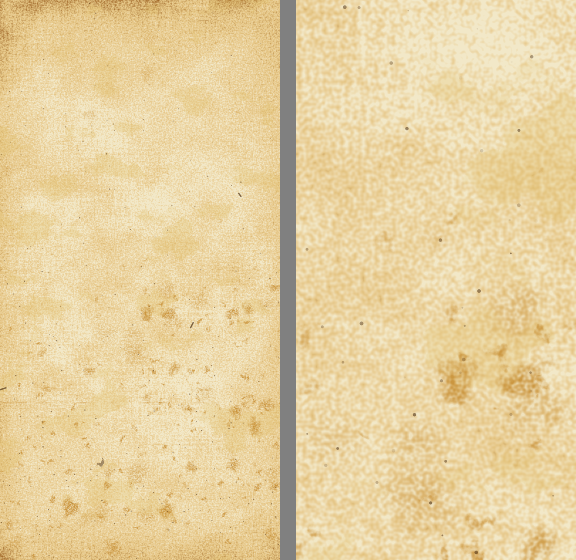
Left: the whole. Right: its middle third, enlarged.
This texture is drawn by a WebGL 1 fragment shader. Its source:

```glsl
precision highp float;
uniform vec2 u_resolution;

const vec3 UMBER = vec3(0.70, 0.50, 0.25);
const vec3 TAN = vec3(0.81, 0.66, 0.41);
const vec3 STRAW = vec3(0.895, 0.77, 0.515);
const vec3 CREAM = vec3(0.92, 0.82, 0.61);
const vec3 PALE = vec3(0.94, 0.88, 0.725);
const vec3 OCHRE = vec3(0.77, 0.54, 0.18);
const vec3 YELLOW = vec3(0.88, 0.75, 0.42);
const vec3 INK = vec3(0.27, 0.16, 0.06);

float hash(vec2 p) {
  vec3 q = fract(p.xyx * 0.1031);
  q += dot(q, q.yzx + 33.33);
  return fract((q.x + q.y) * q.z);
}

vec2 hash2(vec2 p) {
  return vec2(hash(p + 11.7), hash(p + 57.3));
}

float corner(vec2 cell, vec2 offset) {
  float angle = 6.2832 * hash(cell);
  return dot(vec2(cos(angle), sin(angle)), offset);
}

float noise(vec2 p) {
  vec2 i = floor(p), f = fract(p), e = vec2(1.0, 0.0);
  vec2 u = f * f * f * (f * (f * 6.0 - 15.0) + 10.0);
  float low = mix(corner(i, f), corner(i + e, f - e), u.x);
  float high = mix(corner(i + e.yx, f - e.yx), corner(i + 1.0, f - 1.0), u.x);
  return 1.5 * mix(low, high, u.y);
}

float fbm(vec2 p) {
  float sum = 0.0, gain = 0.5;
  for (int i = 0; i < 5; i++) {
    sum += gain * noise(p);
    p = mat2(1.6, 1.2, -1.2, 1.6) * p + 7.3;
    gain *= 0.5;
  }
  return sum;
}

// Scattered discs; chance sets how many cells are filled
float spots(vec2 p, float cells, float chance, float radius, float softness, float seed) {
  vec2 q = p * cells, home = floor(q);
  float mask = 0.0;
  for (int y = -1; y <= 1; y++) {
    for (int x = -1; x <= 1; x++) {
      vec2 id = home + vec2(x, y), key = id + seed;
      vec2 centre = id + 0.2 + 0.6 * hash2(key);
      float r = radius * mix(0.35, 1.0, hash(key + 3.1));
      float h = hash(key + 23.9);
      float disc = 1.0 - smoothstep(r - softness, r + softness, length(q - centre));
      mask = max(mask, disc * smoothstep(h, h + 0.1, chance));
    }
  }
  return mask;
}

// Scattered short straight fibres
float hairs(vec2 p, float cells, float chance, float halfWidth, float pixel) {
  vec2 q = p * cells, home = floor(q);
  float mask = 0.0;
  for (int y = -1; y <= 1; y++) {
    for (int x = -1; x <= 1; x++) {
      vec2 id = home + vec2(x, y);
      float angle = 6.2832 * hash(id + 5.3);
      vec2 along = vec2(cos(angle), sin(angle)), d = q - id - hash2(id);
      float reach = mix(0.01, 0.07, hash(id + 71.0));
      d -= along * clamp(dot(d, along), -reach, reach);
      float line = 1.0 - smoothstep(halfWidth, halfWidth + pixel, length(d) / cells);
      mask = max(mask, line * step(hash(id + 91.0), chance));
    }
  }
  return mask;
}

float band(float x, float centre, float width) {
  float d = (x - centre) / width;
  return exp(-d * d);
}

vec3 paperRamp(float t) {
  vec3 c = mix(UMBER, TAN, clamp(t * 4.0, -0.5, 1.0));
  c = mix(c, STRAW, clamp(t * 4.0 - 1.0, 0.0, 1.0));
  c = mix(c, CREAM, clamp(t * 4.0 - 2.0, 0.0, 1.0));
  return mix(c, PALE, clamp(t * 4.0 - 3.0, 0.0, 1.5));
}

void main() {
  vec2 uv = gl_FragCoord.xy / u_resolution;
  vec2 p = gl_FragCoord.xy / u_resolution.x;
  float pixel = 1.0 / u_resolution.x;
  float height = u_resolution.y * pixel;
  vec2 ragged = p + 0.028 * vec2(fbm(p * 28.0), fbm(p * 28.0 + 40.0));

  // Clouding, worn patches and browned margins
  float cloud = fbm(p * 3.5 + 4.0);
  float mottle = fbm(p * vec2(10.0, 13.0) + 27.0);
  float worn = smoothstep(0.06, 0.11, fbm(ragged * vec2(2.6, 4.0) + 19.0));
  float stain = smoothstep(0.14, 0.26, fbm(ragged * vec2(4.0, 7.0) + 63.0));
  float margin = 0.66 * exp(-(height - p.y) / 0.13) + 0.42 * exp(-p.y / 0.12)
    + 0.32 * exp(-p.x / 0.06) + 0.26 * exp(-(1.0 - p.x) / 0.06);
  float tone = 0.875 + 0.36 * cloud + 0.22 * mottle + 0.08 * worn;
  tone -= margin * (1.0 + 1.8 * cloud + 0.8 * mottle);

  // Fine grain and faint weave
  float grain = noise(p * 197.0) + 0.6 * noise(p * 103.0 + 9.0);
  float weave = noise(p * vec2(125.0, 9.0)) + noise(p * vec2(8.0, 130.0) + 31.0);
  tone += 0.32 * grain + 0.12 * weave * smoothstep(-0.3, 0.4, noise(p * 2.5 + 80.0));
  vec3 color = paperRamp(tone);
  color = mix(color, YELLOW, 0.30 * stain);

  // Foxing gathers in two bands and toward the foot
  float right = smoothstep(0.42, 0.62, uv.x);
  float lower = 1.0 - smoothstep(0.1, 0.6, uv.y);
  float bands = right * (band(uv.y, 0.455, 0.035) + band(uv.y, 0.285, 0.018));
  float halo = spots(ragged, 9.0, 0.07 + 0.10 * lower + 0.4 * bands, 0.34, 0.25, 17.0);
  float large = spots(ragged, 14.0, 0.05 + 0.10 * lower + 0.55 * bands, 0.38, 0.18, 5.0);
  float small = spots(ragged, 36.0, 0.05 + 0.13 * lower + 0.3 * bands, 0.32, 0.16, 47.0);
  float foxing = max(0.3 * halo, max(large * 0.62, small * 0.6));
  color = mix(color, OCHRE, foxing * clamp(0.85 - 0.7 * grain, 0.3, 1.3));

  // Broken crease, dark flecks and fibres
  float crease = 1.0 - smoothstep(0.001, 0.001 + pixel, abs(p.y - 0.281 * height));
  crease *= smoothstep(-0.2, 0.5, noise(p * vec2(16.0, 2.0))) * (1.0 - smoothstep(0.7, 0.85, uv.x));
  color = mix(color, OCHRE, 0.45 * crease);
  float flecks = spots(p, 48.0, 0.09 + 0.06 * lower, 0.11, 24.0 * pixel, 133.0);
  float blots = spots(ragged, 7.0, 0.07, 0.06, 5.0 * pixel, 211.0);
  float fibres = hairs(p, 5.0, 0.09, 0.0007, pixel);
  color = mix(color, INK, max(0.55 * flecks, max(0.65 * blots, 0.65 * fibres)));

  gl_FragColor = vec4(color, 1.0);
}
```
